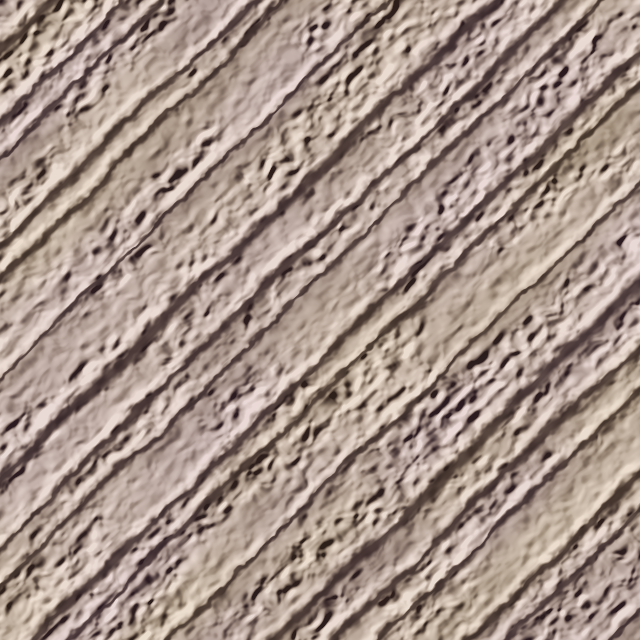
Reproduce this texture procedurally as a Shadertoy shader.

```glsl
// Weathered plaster combed with diagonal grooves, lit from the upper left.
// A group of six uneven grooves repeats three times across the diagonal;
// embossed, stretched noise adds pits, and a tone ramp colours the relief.

const float GROUP_PERIOD = 0.665;
const float GROUP_START = 0.085;
const int GROOVES = 6;
const float OFFSETS[GROOVES] = float[](0.0, 0.10, 0.165, 0.30, 0.352, 0.50);
const float HALF_WIDTHS[GROOVES] = float[](0.017, 0.012, 0.009, 0.012, 0.010, 0.007);

const vec3 SHADOW_BROWN = vec3(0.17, 0.11, 0.11);
const vec3 MID_TAN = vec3(0.60, 0.52, 0.47);
const vec3 PALE_CREAM = vec3(0.92, 0.86, 0.825);

float hash(vec2 p) {
    vec3 q = fract(p.xyx * 0.1031);
    q += dot(q, q.yzx + 33.33);
    return fract((q.x + q.y) * q.z);
}

float noise(vec2 p) {
    vec2 cell = floor(p), f = fract(p);
    f = f * f * f * (f * (f * 6.0 - 15.0) + 10.0);
    float low = mix(hash(cell), hash(cell + vec2(1, 0)), f.x);
    float high = mix(hash(cell + vec2(0, 1)), hash(cell + vec2(1, 1)), f.x);
    return mix(low, high, f.y);
}

// Noise centred on zero
float wobble(vec2 p) {
    return noise(p) - 0.5;
}

// Slope of stretched noise across the grain: bright and dark sides of pits
float emboss(vec2 p, vec2 frequency, float reach) {
    vec2 stepAcross = vec2(0.25, 1.0) * reach;
    vec2 q = p * frequency;
    return noise(q + stepAcross) - noise(q - stepAcross);
}

// One groove: x = dark channel, y = lit lip before it, z = soft shade after it
vec3 groove(float d, float halfWidth) {
    float channel = smoothstep(-halfWidth, -0.25 * halfWidth, d)
                  * (1.0 - smoothstep(0.15 * halfWidth, 1.15 * halfWidth, d));
    float lipDistance = (d + halfWidth + 0.009) / 0.009;
    float lip = exp(-lipDistance * lipDistance);
    float tail = smoothstep(-halfWidth, halfWidth, d) * exp(-max(d, 0.0) / 0.028);
    return vec3(channel, lip, tail);
}

// All groups of grooves, each line with its own drift and changing width
vec3 groovedSurface(vec2 grain) {
    vec3 surface = vec3(0.0);
    float roughness = 0.007 * wobble(grain * vec2(48.0, 75.0))
                    + 0.004 * wobble(grain * vec2(95.0, 130.0));
    for (int group = -1; group < 3; group++) {
        for (int i = 0; i < GROOVES; i++) {
            float id = float(group * GROOVES + i) + 20.0;
            float center = GROUP_START + float(group) * GROUP_PERIOD + OFFSETS[i];
            center += 0.010 * (hash(vec2(id, 7.0)) - 0.5);
            center += 0.014 * wobble(vec2(grain.x * 5.0, id * 3.7));
            center += 0.007 * wobble(vec2(grain.x * 21.0, id * 5.3));
            float wear = 0.65 + 0.7 * noise(vec2(grain.x * 9.0, id * 2.9));
            surface = max(surface, groove(grain.y - center + roughness, HALF_WIDTHS[i] * wear));
        }
    }
    return surface;
}

// Pits and broken scratches, denser in some bands than in others
float pittedTone(vec2 grain) {
    vec2 bent = grain + 0.012 * vec2(wobble(grain * 31.0), wobble(grain * 27.0 + 9.0));
    float density = smoothstep(0.2, 0.65, noise(grain * vec2(4.0, 15.0) + 4.0));
    float pits = emboss(bent, vec2(38.0, 68.0), 0.38);
    float chips = emboss(bent + 3.0, vec2(75.0, 115.0), 0.4);
    float scratches = emboss(bent + 6.0, vec2(13.0, 58.0), 0.35);
    float relief = 0.75 * pits + 0.35 * chips + 0.35 * scratches;
    float darkSide = min(relief, 0.0) * 1.35;
    float litSide = max(relief, 0.0) * 0.65;
    return (darkSide + litSide) * mix(0.4, 1.15, density);
}

vec3 toneRamp(float tone) {
    vec3 lower = mix(SHADOW_BROWN, MID_TAN, clamp(tone * 2.0, 0.0, 1.0));
    return mix(lower, PALE_CREAM, clamp(tone * 2.0 - 1.0, 0.0, 1.0));
}

void mainImage(out vec4 fragColor, in vec2 fragCoord) {
    vec2 uv = fragCoord / iResolution.xy;

    // x runs along the grooves, y across them from the upper left
    vec2 grain = vec2(uv.x + 0.97 * uv.y, 0.97 * uv.x + 1.0 - uv.y);
    vec3 surface = groovedSurface(grain);

    // Light on the flat plaster, the lips and the channels
    float tone = 0.72 + 0.16 * wobble(grain * vec2(5.0, 18.0));
    tone += pittedTone(grain) * (1.0 - 0.55 * surface.y);
    tone += 0.25 * surface.y - 0.17 * surface.z;
    float channelTone = 0.06 + 0.12 * noise(grain * vec2(40.0, 80.0));
    tone = mix(tone, channelTone, 0.95 * surface.x);

    // Faint drift between ochre and rose
    float tint = wobble(grain * vec2(3.0, 9.0) + 11.0);
    vec3 color = toneRamp(tone) + tint * vec3(0.01, 0.02, -0.035);
    fragColor = vec4(color, 1.0);
}
```
